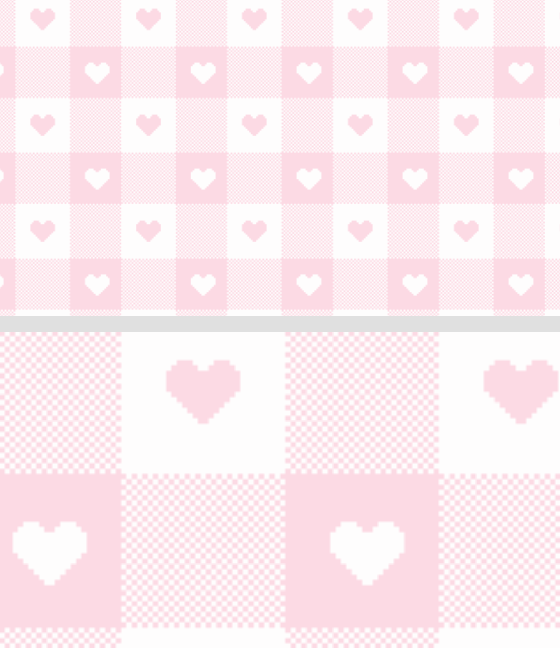
Top, the full canvas; bottom, a detail of the centre.
This pattern is drawn by a Shadertoy shader. Its source:

```glsl
// Rounded lobes above a 45 degree taper, snapped to whole stitches
float heart(vec2 p) {
    vec2 d = floor(p) + 0.5;
    d.x = abs(d.x);
    float lobe = step(length(d - vec2(3.6, 2.4)), 3.35);
    float taper = step(d.x, min(d.y + 6.2, 7.0)) * step(d.y, 2.5);
    return max(lobe, taper);
}

// Amount of pink at a point measured in stitches; one tile is 60 by 60
float gingham(vec2 p) {
    vec2 stitch = floor(p);
    vec2 tile = mod(p, 60.0);
    vec2 band = step(tile, vec2(29.0));

    // Pink where bands cross, white between them, checked stitches elsewhere
    float checker = mod(stitch.x + stitch.y, 2.0);
    float pink = band.x == band.y ? band.x : checker;

    pink = max(pink, heart(tile - vec2(44.5, 44.5)));
    return pink * (1.0 - heart(tile - vec2(15.5, 14.0)));
}

void mainImage(out vec4 fragColor, in vec2 fragCoord) {
    float stitchesHigh = 179.0;
    vec2 p = (fragCoord / iResolution.y - vec2(0.2213, 0.0197)) * stitchesHigh;

    // Box filter: one pixel plus a little softness of the weave
    float footprint = stitchesHigh / iResolution.y + 0.3;
    float pink = 0.0;
    for (int j = 0; j < 5; j++) {
        for (int i = 0; i < 5; i++) {
            vec2 offset = (vec2(i, j) + 0.5) / 5.0 - 0.5;
            pink += gingham(p + offset * footprint) / 25.0;
        }
    }

    vec3 white = vec3(0.995, 0.993, 0.994);
    vec3 rose = vec3(0.99, 0.853, 0.895);
    fragColor = vec4(mix(white, rose, pink), 1.0);
}
```
